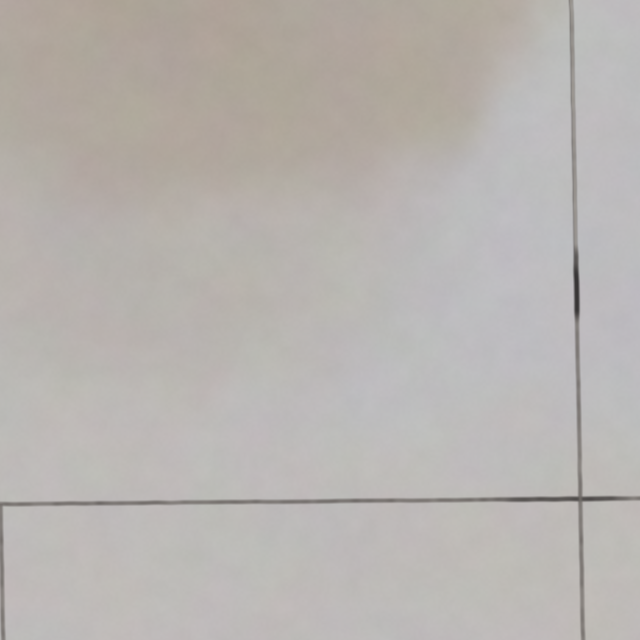
Write a WebGL 1 fragment shader that draws this texture.

```glsl
precision highp float;
// Pale stone floor tiles with thin worn grout joints and a soft warm stain.

uniform vec2 u_resolution;

const float PITCH = 0.906;
const vec2 JOINT_ORIGIN = vec2(0.005, 0.2122);
const vec2 JOINT_SLOPE = vec2(-0.0185, 0.0092);

const vec3 STONE = vec3(0.742, 0.730, 0.720);
const vec3 COOL_STONE = vec3(0.740, 0.736, 0.744);
const vec3 HALO = vec3(0.718, 0.700, 0.682);
const vec3 WARM_STAIN = vec3(0.692, 0.658, 0.620);
const vec3 DEEP_STAIN = vec3(0.665, 0.620, 0.575);
const vec3 GROUT = vec3(0.62, 0.60, 0.575);
const vec3 DIRT = vec3(0.37, 0.35, 0.34);
const vec3 SOOT = vec3(0.19, 0.18, 0.18);

float hash(vec2 p) {
    vec3 q = fract(vec3(p.xyx) * 0.1031);
    q += dot(q, q.yzx + 33.33);
    return fract((q.x + q.y) * q.z);
}

float noise(vec2 p) {
    vec2 i = floor(p);
    vec2 f = fract(p);
    f = f * f * (3.0 - 2.0 * f);
    float low = mix(hash(i), hash(i + vec2(1.0, 0.0)), f.x);
    float high = mix(hash(i + vec2(0.0, 1.0)), hash(i + vec2(1.0, 1.0)), f.x);
    return mix(low, high, f.y);
}

// Layered noise centred on zero
float fbm(vec2 p) {
    float sum = 0.0;
    float gain = 0.5;
    for (int i = 0; i < 4; i++) {
        sum += gain * (noise(p) - 0.5);
        p = p * 2.03 + vec2(17.3, 9.1);
        gain *= 0.5;
    }
    return sum;
}

// Soft-ended interval from a to b
float band(float x, float a, float b, float soft) {
    return smoothstep(a - soft, a + soft, x) * (1.0 - smoothstep(b - soft, b + soft, x));
}

// Stone face: cool to the right, warm stain toward the upper left
vec3 stoneColor(vec2 p, vec2 tile) {
    float cloud = fbm(p * 6.0 + tile * 3.7);
    float cool = smoothstep(0.2, 0.8, p.x + 0.4 * cloud) * smoothstep(0.18, 0.45, p.y);
    vec3 color = mix(STONE, COOL_STONE, cool);

    float radius = length((p - vec2(0.32, 1.08)) / vec2(0.60, 0.43)) + 0.22 * cloud;
    float fade = length((p - vec2(0.16, 1.02)) / vec2(0.62, 0.66)) + 0.25 * cloud;
    float inMainTile = tile.x < 0.5 ? 1.0 : 0.1;
    color = mix(color, HALO, inMainTile * (1.0 - smoothstep(0.75, 1.2, fade)));
    color = mix(color, WARM_STAIN, inMainTile * (1.0 - smoothstep(0.72, 1.10, radius)));
    color = mix(color, DEEP_STAIN, inMainTile * 0.6 * (1.0 - smoothstep(0.1, 0.8, radius)));

    // Faint pink and yellow blotches, clouds and fine grain
    color += vec3(0.022, -0.020, 0.012) * fbm(p * 15.0 + 41.0);
    color += vec3(0.012, 0.008, -0.024) * fbm(p * 11.0 + 73.0);
    color += 0.018 * cloud + 0.024 * fbm(p * 38.0);
    return color + 0.007 * (noise(p * 230.0) - 0.5);
}

// Joint over the stone: soft line, dark on one rim where worn, sooty stretches
vec3 drawJoint(vec3 base, float dist, float along, float wear, float soot, float aa) {
    float d = dist + 0.0008 * (noise(vec2(along * 45.0, wear)) - 0.5);
    float width = 0.0037 + 0.0009 * soot;
    float cover = 1.0 - smoothstep(width - 0.0026 - aa, width + 0.0012 + aa, abs(d));
    float leftRim = 1.0 - smoothstep(-0.0026, -0.0004, d);
    float rightRim = 0.45 * smoothstep(0.0010, 0.0030, d);
    float patchy = noise(vec2(along * 21.0, 3.7));
    float speck = noise(vec2(along * 90.0, 8.3));
    float solid = 0.50 + 0.35 * patchy + 0.20 * speck;
    float worn = 0.10 + 0.65 * max(leftRim, rightRim) + 0.22 * patchy;
    vec3 fill = mix(GROUT, DIRT, clamp(mix(solid, worn, wear), 0.0, 1.0));
    fill = mix(fill, SOOT, soot);
    float strength = mix(0.78 + 0.16 * speck, 0.95, soot);
    return mix(base, fill, strength * cover);
}

void main() {
    vec2 p = gl_FragCoord.xy / u_resolution;
    float aa = 0.5 / min(u_resolution.x, u_resolution.y);

    // Slightly skewed tile grid; the left column steps at the cross joint
    vec2 grid = (p - JOINT_ORIGIN - JOINT_SLOPE * p.yx) / PITCH;
    grid.x += 0.006 * step(0.0, grid.y) * (1.0 - step(0.5, grid.x));
    vec2 tile = floor(grid);
    vec2 joint = floor(grid + 0.5);
    vec2 dist = (grid - joint) * PITCH;

    vec3 color = stoneColor(p, tile);

    // Grout is worn up the vertical joint and sooty in short stretches
    float wear = 0.25 + 0.70 * smoothstep(0.45, 0.65, p.y);
    float sootX = band(p.x, 0.79, 0.97, 0.03) * (0.25 + 0.5 * noise(vec2(p.x * 30.0, 2.0)));
    float sootY = band(p.y, 0.505, 0.608, 0.012) * step(0.5, joint.x);
    sootY *= 0.5 + 0.5 * smoothstep(0.2, 0.6, noise(vec2(p.y * 32.0, 5.0)));
    color = drawJoint(color, dist.y, p.x, 0.1, sootX, aa);
    color = drawJoint(color, dist.x, p.y, wear, sootY, aa);

    gl_FragColor = vec4(clamp(color, 0.0, 1.0), 1.0);
}
```
